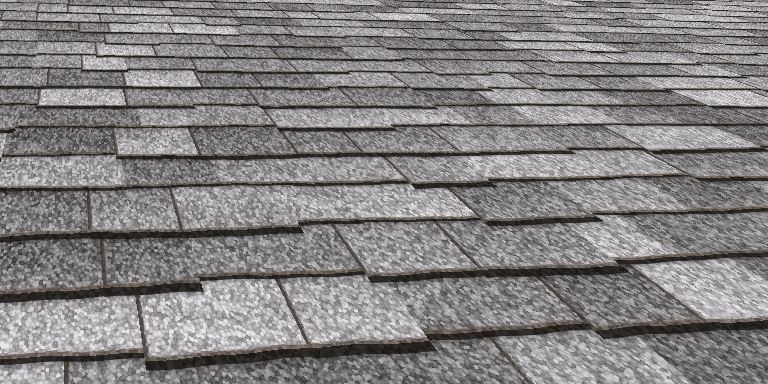
Reproduce this texture procedurally as a WebGL 1 fragment shader.

```glsl
precision highp float;
// Weathered grey roof shingles receding in perspective. Each course is cut
// into uneven tabs, some raised with a brown lip, a shadow and a side joint;
// cellular noise gives the mineral granules and the broad wear.
uniform vec2 u_resolution;

float hash(vec2 p) {
  return fract(sin(dot(p, vec2(127.1, 311.7))) * 43758.545);
}

// Cellular noise: x is distance to the nearest seed, y is that seed's shade.
vec2 cells(vec2 p) {
  vec2 base = floor(p);
  vec2 nearest = vec2(9.0, 0.0);
  for (int j = -1; j <= 1; j++) {
    for (int i = -1; i <= 1; i++) {
      vec2 id = base + vec2(float(i), float(j));
      vec2 seed = id + vec2(hash(id), hash(id + 37.3));
      float d = distance(p, seed);
      if (d < nearest.x) nearest = vec2(d, hash(id + 71.9));
    }
  }
  return nearest;
}

// Jittered left boundary of a tab, in tab widths.
float tabStart(float tab, float course) {
  return tab + 0.6 * (hash(vec2(tab, course)) - 0.5);
}

// Tab under a point: x is its number, y the distance from its left side.
vec2 findTab(float across, float course) {
  float c = across / 0.3 + hash(vec2(course, 5.7)) * 7.0;
  float tab = floor(c);
  if (c < tabStart(tab, course)) tab -= 1.0;
  else if (c >= tabStart(tab + 1.0, course)) tab += 1.0;
  return vec2(tab, (c - tabStart(tab, course)) * 0.3);
}

float raised(float tab, float course) {
  return step(0.45, hash(vec2(tab + 13.0, course + 3.0)));
}

void main() {
  // Perspective: joints meet above the top, courses converge to the right.
  vec2 p = gl_FragCoord.xy / u_resolution.y;
  float drop = 1.0 - p.y;
  float nearness = drop + 0.39;
  float across = (p.x - 0.18) / nearness;
  float level = 0.286 + (drop - 0.286) / (1.0 - 0.095 * p.x) + 0.39;
  float up = (1.0 / level - 0.753) / 0.127;
  up += 0.018 * sin(across * 9.0 + floor(up + 0.5) * 2.3)
      + 0.008 * sin(across * 41.0 + up);
  float pixelUp = 1.0 / (u_resolution.y * 0.127 * level * level);
  float pixelAcross = 1.0 / (u_resolution.y * nearness);

  // Raised tabs hang a little over the course below.
  float course = floor(up);
  vec2 upper = findTab(across, course + 1.0);
  float upperRaised = raised(upper.x, course + 1.0);
  float gap = course + 1.0 - 0.1 * upperRaised - up;
  vec2 tab = findTab(across, course);
  if (gap < 0.0) {
    course += 1.0;
    tab = upper;
    gap = 1.0;
  }
  float lifted = raised(tab.x, course);
  float height = up - course + 0.1 * lifted;

  // Tab tone, with some tabs fading darker toward the top.
  vec2 id = vec2(tab.x, course);
  float tone = 0.43 + 0.37 * hash(id + 21.0) + 0.05 * lifted;
  tone += 0.2 * (0.45 - height) * hash(id + 53.0);

  // Wear and granules.
  vec2 wear = cells(vec2(across * 9.0, up * 2.5));
  tone += 0.09 * (0.5 - wear.x) + 0.05 * (wear.y - 0.5);
  vec2 grain = cells(130.0 * vec2(across, log(nearness)));
  float speck = 0.46 * (grain.y - 0.5) + 0.28 * (0.42 - grain.x);
  tone += speck * mix(0.75, 1.0, smoothstep(0.4, 1.1, nearness));
  vec3 color = mix(vec3(0.11, 0.10, 0.09), vec3(0.86, 0.85, 0.865),
                   clamp(tone, 0.0, 1.08));

  // Side joint of raised tabs, rough and brown.
  float jointWidth = 0.006 + 0.006 * grain.y;
  float joint = lifted * (1.0 - smoothstep(jointWidth - pixelAcross,
                                           jointWidth + pixelAcross, tab.y));
  color = mix(color, vec3(0.23, 0.20, 0.17) + 0.12 * speck, joint * 0.8);

  // Brown cut edge along the bottom of each tab.
  float lipWidth = 0.035 + 0.035 * grain.y;
  float lip = 1.0 - smoothstep(lipWidth - pixelUp * 0.6,
                               lipWidth + pixelUp * 0.6, height);
  color = mix(color, vec3(0.36, 0.31, 0.27) + 0.4 * speck, lip * 0.8);

  // Shadow cast on the course below, with a softer fringe.
  float shadowWidth = 0.055 + 0.055 * upperRaised
                    + 0.03 * hash(upper.xx + course);
  float shadow = 1.0 - smoothstep(shadowWidth - pixelUp * 0.6,
                                  shadowWidth + pixelUp * 0.6, gap);
  float fringe = 1.0 - smoothstep(shadowWidth, shadowWidth + 0.1, gap);
  color *= 1.0 - 0.22 * fringe;
  color = mix(color, vec3(0.09, 0.08, 0.07) + 0.08 * grain.y, shadow * 0.92);

  gl_FragColor = vec4(clamp(color, 0.0, 1.0), 1.0);
}
```
